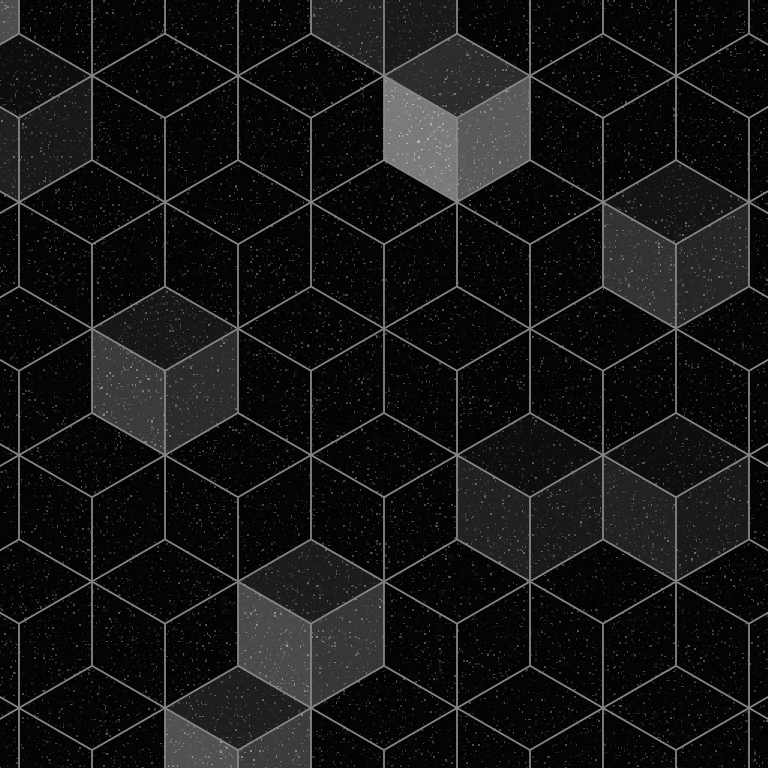
A WebGL 1 fragment shader for this pattern:

```glsl
precision highp float;
// Isometric cubes outlined in thin grey on black, a few faintly lit, with fine grain.

uniform vec2 u_resolution;

#define HALF_WIDTH 0.09505
#define ROW_SHIFT 0.0111
#define LINE_WIDTH 0.0023
#define LINE_GREY 0.53
#define BASE_GREY 0.004
#define LEFT_GREY 0.47
#define RIGHT_GREY 0.34
#define TOP_GREY 0.16
#define GRAIN_CELLS 512.0
#define FINE_GRAIN 0.02
#define SPECK_GREY 0.32
#define SPECK_RARITY 30.0

const float ROOT3 = 1.7320508;

float hash(vec2 p) {
  vec3 a = fract(vec3(p.xyx) * 0.1031);
  a += dot(a, a.yzx + 33.33);
  return fract((a.x + a.y) * a.z);
}

// Centre of the nearest hexagon; hexagons are two units wide.
vec2 hexCentre(vec2 p) {
  vec2 grid = vec2(2.0, 2.0 * ROOT3);
  vec2 even = floor(p / grid + 0.5) * grid;
  vec2 odd = (floor(p / grid) + 0.5) * grid;
  return distance(p, even) < distance(p, odd) ? even : odd;
}

// 1 where a column falls on a slot that recurs every period columns.
float onSlot(float column, float slot, float period) {
  return step(mod(column - slot + 0.5, period), 1.0);
}

// Light of one cube: a quadratic scatter per row, plus a second sparser one.
float cubeLight(float column, float row) {
  float mainSlot = row * row - 2.0 * floor(row / 5.0);
  float mainLight = max(0.25, fract(0.332 * row * row + 0.408 * row + 0.25));
  float extraSlot = 5.0 * row * row - 4.0 * row - 6.0;
  float extraLight = max(0.24, 0.85 * exp2(-2.0 * row));
  float extraRow = step(fract(0.28 * row), 0.3);
  return max(mainLight * onSlot(column, mainSlot, 12.0),
             extraLight * onSlot(column, extraSlot, 14.0) * extraRow);
}

// Distance to the hexagon outline and to the three edges meeting at its centre.
float edgeDistance(vec2 p) {
  float x = abs(p.x);
  float outline = 1.0 - max(x, 0.5 * x + 0.5 * ROOT3 * abs(p.y));
  float slanted = abs(0.5 * x - 0.5 * ROOT3 * p.y);
  float upright = length(vec2(x, max(p.y, 0.0)));
  return min(outline, min(slanted, upright));
}

float faceGrey(vec2 p) {
  if (p.y * ROOT3 > abs(p.x)) return TOP_GREY;
  return p.x < 0.0 ? LEFT_GREY : RIGHT_GREY;
}

void main() {
  vec2 uv = gl_FragCoord.xy / u_resolution.y;

  // Rows count downwards from the top edge.
  vec2 p = vec2(uv.x - 0.5, 1.0 - uv.y + ROW_SHIFT) / HALF_WIDTH;
  vec2 centre = hexCentre(p);
  vec2 local = (p - centre) * vec2(1.0, -1.0);
  float column = floor(centre.x + 0.5);
  float row = floor(centre.y / ROOT3 + 0.5);

  // Faces
  float grey = BASE_GREY + cubeLight(column, row) * faceGrey(local);

  // Grain: a faint even noise and rare bright specks
  vec2 grainCell = floor(uv * GRAIN_CELLS);
  grey += FINE_GRAIN * hash(grainCell);
  grey += SPECK_GREY * pow(hash(grainCell + 71.0), SPECK_RARITY);

  // Edges
  float pixel = 1.0 / u_resolution.y;
  float edge = edgeDistance(local) * HALF_WIDTH - 0.5 * LINE_WIDTH;
  float line = clamp(0.5 - edge / pixel, 0.0, 1.0);
  grey = mix(grey, LINE_GREY, line);

  gl_FragColor = vec4(vec3(grey), 1.0);
}
```
